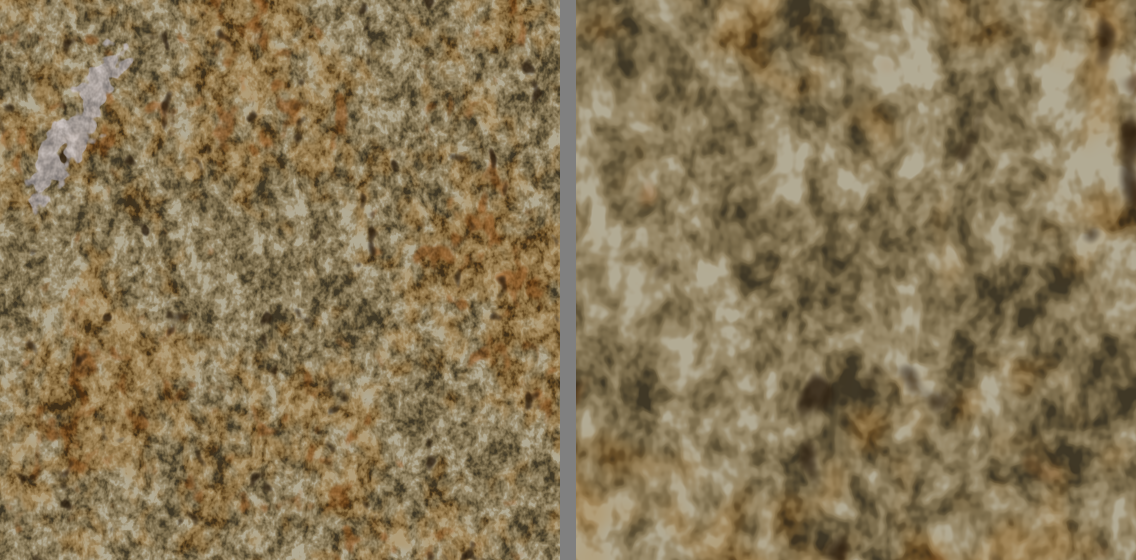
Left: the whole. Right: its middle third, enlarged.
This texture is drawn by a WebGL 1 fragment shader. Its source:

```glsl
precision highp float;
// Weathered granite: mottled tan and grey grain, rust stains, dark pits and pale crusts.
uniform vec2 u_resolution;

#define GRAIN_SCALE 5.0
#define GRAIN_CONTRAST 2.9
#define STRETCH vec2(1.12, 0.92)
#define WARM_BIAS 0.10
#define RUST_AMOUNT 0.55
#define PIT_AMOUNT 0.75
#define CRUST_AMOUNT 0.85

const vec3 UMBER = vec3(0.25, 0.185, 0.095);
const vec3 BROWN = vec3(0.41, 0.30, 0.14);
const vec3 OCHRE = vec3(0.54, 0.43, 0.25);
const vec3 HONEY = vec3(0.63, 0.52, 0.34);
const vec3 CREAM = vec3(0.70, 0.62, 0.47);
const vec3 SLATE = vec3(0.25, 0.22, 0.15);
const vec3 OLIVE = vec3(0.37, 0.32, 0.21);
const vec3 STONE = vec3(0.49, 0.43, 0.30);
const vec3 SAND = vec3(0.60, 0.54, 0.41);
const vec3 CHALK = vec3(0.70, 0.67, 0.58);
const vec3 RUST = vec3(0.50, 0.27, 0.07);
const vec3 PIT = vec3(0.15, 0.10, 0.05);
const vec3 CRUST = vec3(0.68, 0.65, 0.65);

// Unit gradient for a lattice corner
vec2 gradientAt(vec2 corner) {
  vec3 h = fract(corner.xyx * vec3(0.1031, 0.1030, 0.0973));
  h += dot(h, h.yzx + 33.33);
  float angle = 6.2832 * fract((h.x + h.y) * h.z);
  return vec2(cos(angle), sin(angle));
}

float gradientNoise(vec2 p) {
  vec2 i = floor(p), f = p - i;
  vec2 w = f * f * f * (f * (f * 6.0 - 15.0) + 10.0);
  vec2 e = vec2(1.0, 0.0);
  float a = dot(gradientAt(i), f);
  float b = dot(gradientAt(i + e), f - e);
  float c = dot(gradientAt(i + e.yx), f - e.yx);
  float d = dot(gradientAt(i + 1.0), f - 1.0);
  return mix(mix(a, b, w.x), mix(c, d, w.x), w.y);
}

// Rotated octaves, strongest at the size of single grains
float grainTone(vec2 p) {
  float sum = 0.0;
  mat2 turn = mat2(0.80, 0.60, -0.60, 0.80);
  vec2 q = p * GRAIN_SCALE;
  for (int k = 0; k < 6; k++) {
    float offset = (float(k) - 2.9) / 2.1;
    sum += 0.82 * exp(-offset * offset * 0.8) * gradientNoise(q);
    q = turn * q * 2.1 + 17.3;
  }
  return sum;
}

// Five-colour ramp with stops in standard deviations of the tone
vec3 ramp(float t, vec3 a, vec3 b, vec3 c, vec3 d, vec3 e) {
  vec3 col = mix(a, b, smoothstep(-2.2, -1.2, t));
  col = mix(col, c, smoothstep(-1.3, -0.4, t));
  col = mix(col, d, smoothstep(-0.5, 0.6, t));
  return mix(col, e, smoothstep(0.5, 1.7, t));
}

// Ragged oval crusts near the upper left
float crustMask(vec2 p) {
  float ragged = 0.035 * gradientNoise(p * 22.0) + 0.025 * gradientNoise(p * 60.0);
  float mask = 0.0;
  for (int k = 0; k < 2; k++) {
    float s = float(k);
    vec2 q = p - mix(vec2(0.09, 0.71), vec2(0.165, 0.81), s);
    float lean = mix(0.3, 0.45, s);
    q = mat2(cos(lean), sin(lean), -sin(lean), cos(lean)) * q;
    q.y -= clamp(q.y, -0.05 - 0.04 * s, 0.05 + 0.04 * s);
    float d = length(q) - 0.022 + ragged;
    mask = max(mask, 1.0 - smoothstep(-0.004, 0.005, d));
  }
  return mask;
}

void main() {
  vec2 uv = gl_FragCoord.xy / min(u_resolution.x, u_resolution.y);
  vec2 p = uv * STRETCH + 3.7;
  p += 0.006 * vec2(gradientNoise(p * 19.0), gradientNoise(p * 19.0 + 41.0));

  // Grain in warm and cool minerals
  float tone = grainTone(p) * GRAIN_CONTRAST;
  float stain = gradientNoise(p * 3.7 + 9.0);
  float warmth = stain + 0.8 * gradientNoise(p * 13.0 + 23.0)
               + 0.7 * gradientNoise(p * 39.0 + 57.0) - WARM_BIAS;
  vec3 warm = ramp(tone, UMBER, BROWN, OCHRE, HONEY, CREAM);
  vec3 cool = ramp(tone, SLATE, OLIVE, STONE, SAND, CHALK);
  vec3 color = mix(cool, warm, smoothstep(-0.32, 0.32, warmth));

  // Rust stains and dark pits
  float speck = gradientNoise(p * 46.0 + 71.0);
  float rust = gradientNoise(p * 17.0 + 83.0) + 0.5 * speck + 0.6 * stain;
  color = mix(color, RUST * (1.0 + 0.12 * tone), RUST_AMOUNT * smoothstep(0.30, 0.65, rust));
  float pit = gradientNoise(p * 15.0 + 97.0) + 0.5 * speck;
  color = mix(color, PIT, PIT_AMOUNT * smoothstep(0.42, 0.66, pit));

  // Pale crusts
  vec3 crust = CRUST * (1.0 + 0.09 * tone);
  color = mix(color, crust, CRUST_AMOUNT * crustMask(uv));
  gl_FragColor = vec4(clamp(color, 0.0, 1.0), 1.0);
}
```
